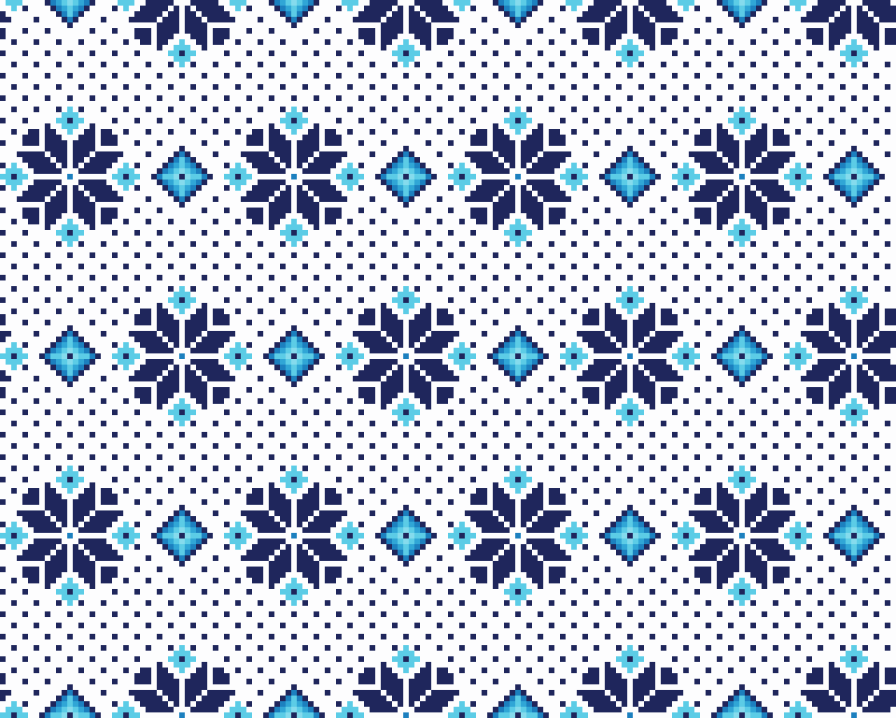
This pattern is drawn by a Shadertoy shader. Its source:

```glsl
// Cross-stitch pattern: eight-petalled stars and small diamonds on a dotted ground.
// Each stitch is one cell of a grid, coloured by integer distances to its nearest motif;
// alternate rows shift by half a repeat, and stitch edges are box-filtered.

const vec2 STITCHES = vec2(160.0, 128.0);  // stitches across and down the canvas
const vec2 REPEAT   = vec2(40.0, 32.0);    // star spacing along a row, row spacing
const vec2 ANCHOR   = vec2(12.0, 96.0);    // stitch at the centre of one star

const int PETAL_WIDTH    = 4;
const int PETAL_LENGTH   = 5;
const int FLOWER_OFFSET  = 10;  // from star centre to each small flower
const int FLOWER_RADIUS  = 2;
const int DIAMOND_RADIUS = 5;
const int LEAF_NEAR      = 6;
const int LEAF_FAR       = 8;

const vec3 WHITE = vec3(0.992, 0.992, 0.995);
const vec3 NAVY  = vec3(0.120, 0.150, 0.360);
const vec3 BLUE  = vec3(0.110, 0.500, 0.750);
const vec3 AZURE = vec3(0.190, 0.650, 0.840);
const vec3 CYAN  = vec3(0.360, 0.800, 0.900);
const vec3 PALE  = vec3(0.520, 0.860, 0.930);

// Concentric diamond; d is the Manhattan distance from its centre.
vec3 diamondColour(int d, bool onAxis) {
    if (d == 0 || d == DIAMOND_RADIUS) return NAVY;
    if (d == DIAMOND_RADIUS - 1) return BLUE;
    if (d == DIAMOND_RADIUS - 2) return onAxis ? CYAN : AZURE;
    return d == 1 ? PALE : CYAN;
}

// Colour of the stitch with the given integer grid coordinates.
vec3 stitchColour(vec2 cell) {
    // Fold the grid into one staggered repeat centred on a star
    vec2 q = cell - ANCHOR;
    float row = floor(q.y / REPEAT.y + 0.5);
    q -= row * vec2(0.5 * REPEAT.x, REPEAT.y);
    q.x -= REPEAT.x * floor(q.x / REPEAT.x + 0.5);
    ivec2 a = ivec2(abs(q) + 0.5);
    int lo = min(a.x, a.y);
    int hi = max(a.x, a.y);

    // Diamond midway between neighbouring stars
    int toAxis = abs(int(0.5 * REPEAT.x) - a.x);
    int diamond = toAxis + a.y;
    if (diamond <= DIAMOND_RADIUS)
        return diamondColour(diamond, toAxis == 0 || a.y == 0);

    // Four flowers at the ends of the star's axes
    int flower = abs(hi - FLOWER_OFFSET) + lo;
    if (flower == 0) return NAVY;
    if (flower <= FLOWER_RADIUS) return CYAN;

    // Star: centre, slanted petals, and notched leaves on the diagonals
    if (hi == 0) return BLUE;
    bool petal = lo >= 1 && lo <= PETAL_WIDTH && hi > lo && hi <= lo + PETAL_LENGTH;
    bool leaf = lo >= LEAF_NEAR && hi <= LEAF_FAR && lo + hi < 2 * LEAF_FAR;
    if (petal || leaf) return NAVY;

    // Staggered ground dots, left out where they would touch a motif
    bool dotted = a.x % 2 == 0 && a.y % 2 == 0 && (a.x + a.y) % 4 == 2;
    bool nearStar = lo <= PETAL_WIDTH && hi <= lo + PETAL_LENGTH + 1;
    bool crowded = nearStar || diamond <= DIAMOND_RADIUS + 1 || flower <= FLOWER_RADIUS + 1;
    return dotted && !crowded ? NAVY : WHITE;
}

void mainImage(out vec4 fragColor, in vec2 fragCoord) {
    vec2 p = fragCoord / iResolution.xy * STITCHES;
    vec2 pixelSize = STITCHES / iResolution.xy;

    // Blend the four nearest stitches by their coverage of this pixel
    vec2 base = floor(p - 0.5);
    vec2 cover = clamp((p - base - 1.0) / pixelSize + 0.5, 0.0, 1.0);
    vec3 lower = mix(stitchColour(base), stitchColour(base + vec2(1.0, 0.0)), cover.x);
    vec3 upper = mix(stitchColour(base + vec2(0.0, 1.0)), stitchColour(base + 1.0), cover.x);

    fragColor = vec4(mix(lower, upper, cover.y), 1.0);
}
```
